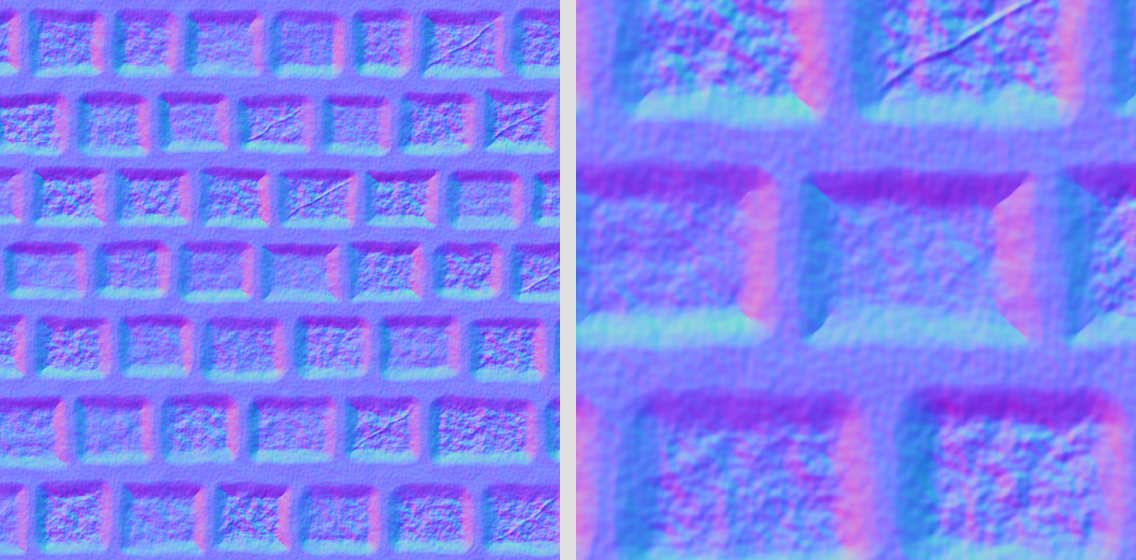
Left, the full canvas; right, a detail of the centre.
Write a three.js fragment shader that draws this texture map.

```glsl
// Tangent-space normal map of a rough stone block wall, seven courses high.
varying vec2 vUv;

float hash(vec2 p) {
  return fract(sin(dot(p, vec2(127.1, 311.7))) * 43758.55);
}

// Gradient noise, roughly -0.7 to 0.7
float corner(vec2 cell, vec2 offset) {
  float angle = 6.2832 * hash(cell);
  return dot(vec2(cos(angle), sin(angle)), offset);
}

float noise(vec2 p) {
  vec2 i = floor(p), f = p - i;
  vec2 w = f * f * f * (f * (f * 6.0 - 15.0) + 10.0);
  vec2 e = vec2(1.0, 0.0);
  return mix(mix(corner(i, f), corner(i + e, f - e), w.x),
             mix(corner(i + e.yx, f - e.yx), corner(i + 1.0, f - 1.0), w.x), w.y);
}

float roundedBox(vec2 p, vec2 extent, float radius) {
  vec2 d = abs(p) - extent + radius;
  return length(max(d, 0.0)) + min(max(d.x, d.y), 0.0) - radius;
}

// Position of an upright joint, in block pitches along its course
float joint(float i, float row) {
  float shift = 0.1 * (hash(vec2(i, row + 20.0)) - 0.5);
  if (row == 6.0 && mod(i, 3.0) == 2.0) shift -= 0.13;  // narrow blocks
  if (row == 1.0 && i == 5.0) shift += 0.33;            // one long block
  return i + shift;
}

float wallHeight(vec2 p) {
  // Uneven courses and wavering edges
  vec2 q = p + 0.006 * vec2(noise(p * 9.0), noise(p * 9.0 + 40.0))
             + 0.004 * vec2(noise(p * 28.0 + 7.0), noise(p * 28.0 + 70.0))
             + 0.0012 * vec2(noise(p * 90.0 + 5.0), noise(p * 90.0 + 31.0));
  q.y -= 0.006 + 0.016 * sin(6.2832 * (p.y - 0.12));

  // Find the block
  float row = floor(q.y * 7.0);
  float pitch = mix(0.161, 0.142, row / 6.0);
  float first = row == 3.0 ? 0.003 : 0.05 + 0.075 * mod(row, 2.0);
  float u = (q.x - first) / pitch;
  float column = floor(u);
  if (u < joint(column, row)) column -= 1.0;
  else if (u > joint(column + 1.0, row)) column += 1.0;
  float left = joint(column, row), right = joint(column + 1.0, row);
  vec2 id = vec2(column, row);

  // Bevelled block outline
  vec2 local = vec2((u - 0.5 * (left + right)) * pitch, q.y - (row + 0.5) / 7.0);
  local.y += 0.007 * (hash(id + 3.0) - 0.5);
  vec2 extent = vec2(0.5 * (right - left) * pitch - 0.004, 0.062 - 0.004 * hash(id + 8.0));
  float depth = -roundedBox(local, extent, 0.012 + 0.018 * hash(id + 5.0));
  float bevel = smoothstep(0.0, 0.029, depth);
  float face = smoothstep(0.01, 0.032, depth);

  // Pitted face, rougher on some blocks, with a slight tilt
  float pits = 0.0045 * noise(p * 48.0) + 0.0024 * noise(p * 95.0 + 13.0)
             + 0.001 * noise(p * 190.0 + 29.0);
  float relief = pits * mix(0.4, 1.25, hash(id + 11.0));
  relief += 0.003 * noise(p * 20.0 + 17.0);
  relief += dot(local, vec2(hash(id + 14.0), hash(id + 17.0)) - 0.5) * 0.12;

  // Diagonal gouge on a few blocks
  float gouge = local.y - 0.65 * local.x + 0.008 * noise(p * 25.0);
  relief -= 0.0018 * step(0.8, hash(id + 23.0)) * exp(-gouge * gouge / 0.000012);

  // Fine grain over stone and mortar
  float grain = 0.0016 * noise(p * 32.0 + 50.0) + 0.0005 * noise(p * 150.0)
              + 0.0004 * noise(p * vec2(200.0, 70.0) + 9.0);
  return 0.0125 * bevel + face * relief + grain;
}

void main() {
  vec2 e = vec2(0.001, 0.0);
  vec2 slope = vec2(wallHeight(vUv + e) - wallHeight(vUv - e),
                    wallHeight(vUv + e.yx) - wallHeight(vUv - e.yx)) / (2.0 * e.x);
  // Green points down the wall
  vec3 normal = normalize(vec3(-slope.x, slope.y, 1.0));
  gl_FragColor = vec4(0.5 + 0.5 * normal, 1.0);
}
```
